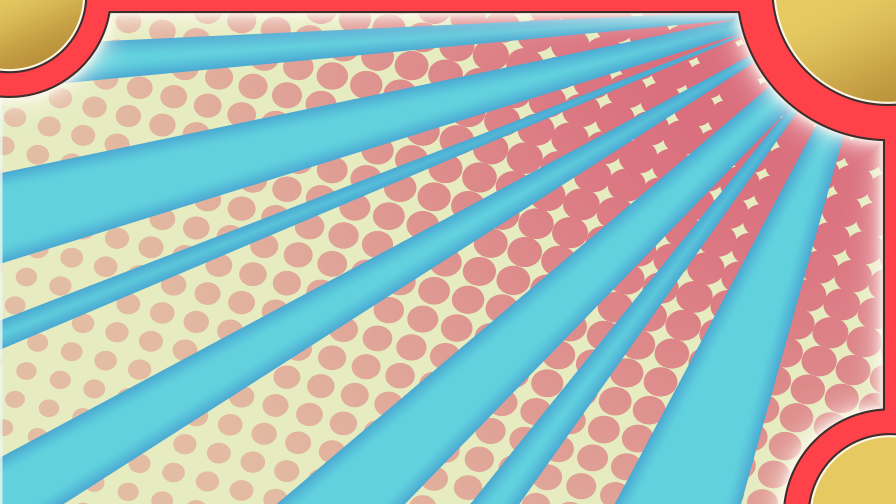
Give the GLSL for this background, as a WebGL 2 fragment shader.

```glsl
#version 300 es
precision highp float;

uniform vec2 u_resolution;
out vec4 fragColor;

#define RAY_ORIGIN vec2(1.6088, 0.9884)
#define DOT_ORIGIN vec2(0.7715, 0.5711)
#define DOT_STEP_A vec2(0.0674, -0.0178)
#define DOT_STEP_B vec2(0.0225, 0.0562)
#define DOT_RADIUS 0.0451
#define DOT_SHRINK 0.0145
#define DOT_ASPECT 1.15
#define BORDER 0.0260
#define GLOW_WIDTH 0.019
#define RIM_WIDTH 0.0042

const vec3 CREAM = vec3(0.90, 0.925, 0.75);
const vec3 DOT_NEAR = vec3(0.855, 0.43, 0.49);
const vec3 DOT_FAR = vec3(0.89, 0.74, 0.64);
const vec3 BLUE = vec3(0.38, 0.82, 0.87);
const vec3 BLUE_SHADE = vec3(0.27, 0.62, 0.81);
const vec3 RED = vec3(1.00, 0.26, 0.29);
const vec3 INK = vec3(0.25, 0.18, 0.17);
const vec3 GOLD_LIGHT = vec3(0.90, 0.79, 0.38);
const vec3 GOLD_DARK = vec3(0.72, 0.56, 0.22);

// Each ray: angle and offset of its upper edge, then of its lower edge.
const vec4 RAYS[7] = vec4[7](
    vec4(0.047, 0.004, 0.0945, 0.013),
    vec4(0.206, -0.004, 0.3015, 0.011),
    vec4(0.369, 0.002, 0.400, 0.002),
    vec4(0.492, 0.030, 0.569, 0.034),
    vec4(0.703, 0.069, 0.800, 0.111),
    vec4(0.893, 0.0935, 0.954, 0.100),
    vec4(1.082, 0.1205, 1.299, 0.132));

// Coverage of a signed distance, smoothed over one pixel.
float cover(float d) {
    return clamp(0.5 - d * u_resolution.y, 0.0, 1.0);
}

float edgeDistance(vec2 q, float angle, float offset) {
    return dot(q, vec2(sin(angle), -cos(angle))) - offset;
}

// Signed distance to a skewed lattice of ellipses that grow toward the ray origin.
float dotDistance(vec2 p) {
    mat2 lattice = mat2(DOT_STEP_A, DOT_STEP_B);
    vec2 cell = round(inverse(lattice) * (p - DOT_ORIGIN));
    float d = 1.0;
    for (int j = -1; j <= 1; j++) {
        for (int i = -1; i <= 1; i++) {
            vec2 center = DOT_ORIGIN + lattice * (cell + vec2(i, j));
            float radius = DOT_RADIUS - DOT_SHRINK * distance(center, RAY_ORIGIN);
            d = min(d, length((p - center) * vec2(1.0, DOT_ASPECT)) - radius);
        }
    }
    return d;
}

// Blue rays, shaded inward from both edges.
vec3 paintRays(vec3 color, vec2 p) {
    vec2 q = p - RAY_ORIGIN;
    for (int i = 0; i < 7; i++) {
        vec4 ray = RAYS[i];
        float upper = edgeDistance(q, ray.x, ray.y);
        float lower = -edgeDistance(q, ray.z, ray.w);
        float depth = min(upper, lower);
        vec3 blue = mix(BLUE_SHADE, BLUE, smoothstep(-0.015, 0.036, depth));
        color = mix(color, blue, cover(-depth));
    }
    return color;
}

// Gold disc with a white and dark rim.
vec3 paintMedallion(vec3 color, vec2 q, float radius) {
    float d = length(q) - radius;
    float light = smoothstep(-0.9, 0.5, (q.y - 0.45 * q.x) / radius + 0.35);
    color = mix(color, INK, cover(d - RIM_WIDTH));
    color = mix(color, vec3(1.0, 0.97, 0.90), cover(d));
    return mix(color, mix(GOLD_DARK, GOLD_LIGHT, light), cover(d + RIM_WIDTH));
}

void main() {
    vec2 p = gl_FragCoord.xy / u_resolution.y;
    float width = u_resolution.x / u_resolution.y;

    // Dotted paper and rays
    float fade = smoothstep(0.2, 1.6, distance(p, RAY_ORIGIN));
    vec3 color = mix(CREAM, mix(DOT_NEAR, DOT_FAR, fade), cover(dotDistance(p)));
    color = paintRays(color, p);
    color = mix(color, vec3(0.92, 0.97, 0.95), 0.8 * cover(p.x - 0.005));

    // Frame: two straight borders joined with three corner discs
    vec2 topLeft = p - vec2(0.0185, 1.0093);
    vec2 topRight = p - vec2(width - 0.0162, 1.0208);
    vec2 lowRight = p - vec2(width - 0.0116, -0.0231);
    float frame = min(1.0 - BORDER - p.y, width - BORDER - p.x);
    frame = min(frame, length(topLeft) - 0.2037);
    frame = min(frame, length(topRight) - 0.3009);
    frame = min(frame, length(lowRight) - 0.2130);

    // White halo, dark outline and red face
    color = mix(color, vec3(1.0, 0.98, 0.95), 0.9 * exp(-max(frame, 0.0) / GLOW_WIDTH));
    color = mix(color, INK, cover(frame));
    color = mix(color, RED, cover(frame + RIM_WIDTH));

    color = paintMedallion(color, topLeft, 0.1505);
    color = paintMedallion(color, topRight, 0.2269);
    color = paintMedallion(color, lowRight, 0.1597);
    fragColor = vec4(color, 1.0);
}
```
